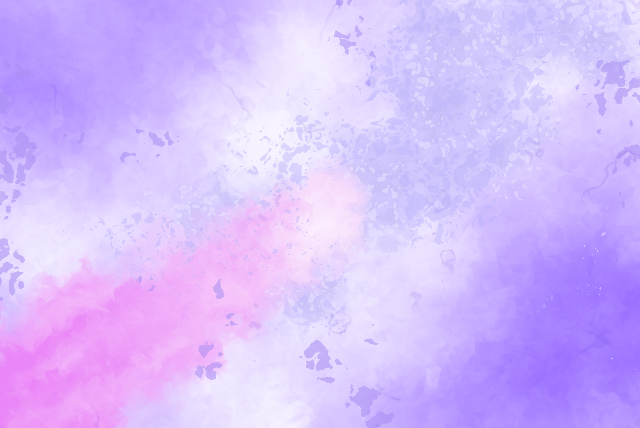
This background is drawn by a Shadertoy shader. Its source:

```glsl
float hash(vec2 p) {
    vec3 q = fract(vec3(p.xyx) * 0.1031);
    q += dot(q, q.yzx + 33.33);
    return fract((q.x + q.y) * q.z);
}

float valueNoise(vec2 p) {
    vec2 i = floor(p), f = fract(p);
    f = f * f * (3.0 - 2.0 * f);
    return mix(mix(hash(i), hash(i + vec2(1, 0)), f.x),
               mix(hash(i + vec2(0, 1)), hash(i + vec2(1, 1)), f.x), f.y);
}

float fbm(vec2 p) {
    float sum = 0.0, amp = 0.5;
    for (int i = 0; i < 5; i++) {
        sum += amp * valueNoise(p);
        p = mat2(1.6, 1.2, -1.2, 1.6) * p + 17.3;
        amp *= 0.5;
    }
    return sum / 0.97;
}

vec2 fbm2(vec2 p) {
    return vec2(fbm(p), fbm(p + 41.7)) - 0.5;
}

float blob(vec2 p, vec2 centre, vec2 radius) {
    vec2 d = (p - centre) / radius;
    return exp(-dot(d, d));
}

// Flat brush dabs: xy is a random shift, z a random tone, all about zero
vec3 dabs(vec2 p, float scale) {
    p *= scale;
    vec2 cell = floor(p);
    vec4 sum = vec4(0.0);
    for (int y = -1; y <= 1; y++)
    for (int x = -1; x <= 1; x++) {
        vec2 id = cell + vec2(x, y);
        vec3 rnd = vec3(hash(id + 3.1), hash(id + 57.4), hash(id + 91.8));
        vec2 d = id + 0.1 + 0.8 * rnd.xy - p;
        float weight = exp(-25.0 * dot(d, d));
        sum += weight * vec4(rnd.yzx - 0.5, 1.0);
    }
    return sum.xyz / sum.w;
}

// Scattered drops whose size follows the amount
float spatter(vec2 p, float scale, float amount) {
    p *= scale;
    vec2 cell = floor(p);
    float cover = 0.0;
    for (int y = -1; y <= 1; y++)
    for (int x = -1; x <= 1; x++) {
        vec2 id = cell + vec2(x, y);
        vec2 centre = id + vec2(hash(id + 11.2), hash(id + 23.9));
        float radius = 0.65 * amount * hash(id + 71.5);
        cover = max(cover, smoothstep(0.0, 0.09, radius - length(p - centre)));
    }
    return cover;
}

float violetWash(vec2 p) {
    return 0.15
        + 0.37 * blob(p, vec2(0.0, 0.89), vec2(0.42, 0.25))
        + 0.30 * blob(p, vec2(0.50, 1.03), vec2(0.28, 0.16))
        + 0.14 * blob(p, vec2(0.12, 0.74), vec2(0.28, 0.12))
        + 0.62 * blob(p, vec2(1.48, 0.27), vec2(0.33, 0.23))
        + 0.46 * blob(p, vec2(1.16, 0.02), vec2(0.37, 0.20))
        + 0.28 * blob(p, vec2(0.0, 0.28), vec2(0.09, 0.16));
}

float blueWash(vec2 p) {
    return blob(p, vec2(0.90, 0.58), vec2(0.24, 0.17))
        + 0.8 * blob(p, vec2(1.12, 0.70), vec2(0.14, 0.20))
        + 0.8 * blob(p, vec2(0.59, 0.48), vec2(0.18, 0.13))
        + 0.7 * blob(p, vec2(1.30, 0.95), vec2(0.25, 0.12))
        + 0.6 * blob(p, vec2(1.05, 0.85), vec2(0.20, 0.10))
        + 0.7 * blob(p, vec2(0.72, 0.27), vec2(0.10, 0.09));
}

float glow(vec2 p) {
    return blob(p, vec2(0.75, 0.47), vec2(0.07))
        + blob(p, vec2(1.28, 0.80), vec2(0.08, 0.06))
        + 0.8 * blob(p, vec2(0.73, 0.84), vec2(0.11, 0.13))
        + 0.7 * blob(p, vec2(0.26, 0.47), vec2(0.15, 0.07))
        + 0.7 * blob(p, vec2(0.67, 0.65), vec2(0.08, 0.07))
        + 0.6 * blob(p, vec2(1.02, 0.40), vec2(0.09));
}

void mainImage(out vec4 fragColor, in vec2 fragCoord) {
    vec2 p = fragCoord / iResolution.y;

    // Ragged dabs at three sizes shift the washes
    vec2 ragged = p + 0.035 * fbm2(p * 32.0);
    vec3 big = dabs(ragged, 15.0), mid = dabs(ragged, 36.0), fine = dabs(ragged, 80.0);
    vec2 s = p + 0.035 * big.xy + 0.025 * mid.xy + 0.012 * fine.xy;
    float grain = 0.4 * big.z + 0.4 * mid.z + 0.35 * fine.z;

    // Violet over pale paper
    float violet = violetWash(s) + 0.75 * (fbm(s * 3.2 + 4.0) - 0.5) + 0.09 * grain;
    vec3 col = mix(vec3(0.96, 0.94, 1.0), vec3(0.58, 0.40, 1.0), clamp(violet, 0.0, 1.0));

    // Periwinkle clouds
    float blue = blueWash(s) + 1.1 * (fbm(s * 7.0 + 9.0) - 0.5) + 0.2 * grain;
    vec3 periwinkle = vec3(0.785, 0.755, 0.99) - 0.06 * grain;
    col = mix(col, periwinkle, 0.8 * smoothstep(0.2, 0.85, blue));

    // Pink sweep, fading along its length
    vec2 start = vec2(0.0, 0.03), sweep = vec2(0.76, 0.47);
    float along = clamp(dot(s - start, sweep) / dot(sweep, sweep), 0.0, 1.0);
    float across = length(s - start - along * sweep) / mix(0.23, 0.12, along);
    vec2 axis = normalize(sweep);
    vec2 strokeUv = vec2(dot(s, axis) * 5.0, dot(s, vec2(-axis.y, axis.x)) * 20.0);
    float streak = fbm(strokeUv) - 0.5;
    float pinkCover = smoothstep(1.15, 0.5, across + 0.9 * (fbm(s * 6.0 + 30.0) - 0.5) + 0.1 * grain);
    float pinkDepth = 0.95 - 0.95 * along + 0.7 * streak + 0.15 * grain;
    vec3 pink = mix(vec3(0.98, 0.85, 0.98), vec3(0.92, 0.50, 0.97), clamp(pinkDepth, 0.0, 1.0));
    col = mix(col, pink, 0.92 * pinkCover);

    // Bright pools
    float light = glow(s) * (0.75 + 0.9 * (fbm(s * 8.0 + 60.0) - 0.5));
    col = mix(col, vec3(0.985, 0.965, 1.0), clamp(light, 0.0, 0.9));

    // Drops around the periwinkle, both dark and light
    float fringe = smoothstep(0.1, 0.5, blue) * (1.0 - 0.6 * pinkCover);
    float clumps = smoothstep(0.35, 0.65, fbm(p * 9.0 + 80.0));
    float dark = max(spatter(ragged, 34.0, fringe * clumps), spatter(ragged + 5.0, 72.0, fringe * clumps));
    col = mix(col, vec3(0.735, 0.705, 0.985), 0.45 * dark);
    float pale = spatter(ragged + 9.0, 62.0, fringe * (1.0 - clumps));
    col = mix(col, vec3(0.92, 0.90, 1.0), 0.5 * pale);

    // Sparse ink flecks and faint dried rims
    float inkAmount = smoothstep(0.63, 0.72, fbm(p * 6.0 + 120.0));
    float ink = spatter(p + 0.09 * fbm2(p * 24.0), 26.0, inkAmount);
    col = mix(col, vec3(0.66, 0.56, 0.95), 0.55 * ink);
    float rim = smoothstep(0.012, 0.0, abs(fbm(p * 4.0 + 150.0) - 0.5));
    rim *= smoothstep(0.56, 0.68, fbm(p * 5.0 + 170.0));
    col *= 1.0 - rim * vec3(0.07, 0.09, 0.02);

    fragColor = vec4(clamp(col, 0.0, 1.0), 1.0);
}
```
